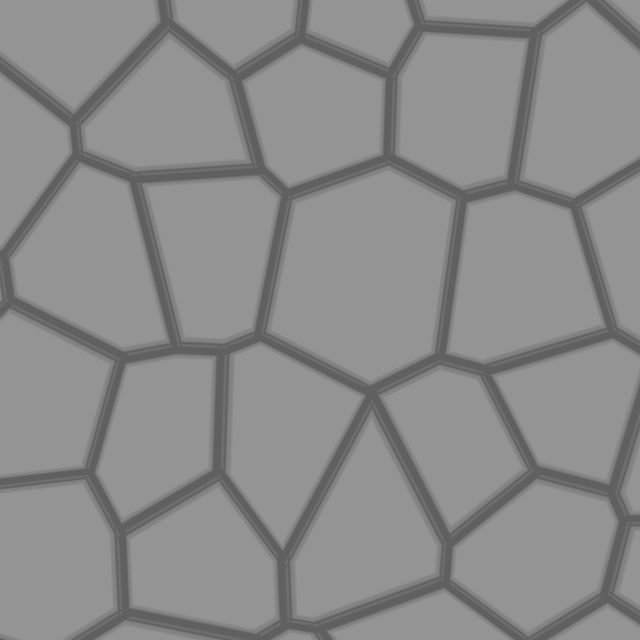
A Shadertoy shader for this pattern:

```glsl
vec2 hash22(vec2 p) {
    vec3 q = fract(p.xyx * vec3(0.1031, 0.1030, 0.0973));
    q += dot(q, q.yzx + 33.33);
    return fract((q.xx + q.yz) * q.zy);
}

// Jittered seed of a cell, with every other row shifted by half a cell
vec2 cellSeed(vec2 id) {
    float stagger = 0.5 * mod(id.y, 2.0);
    return id + vec2(stagger, 0.0) + 0.5 + 0.68 * (hash22(id + 57.0) - 0.5);
}

// Groove shade across an edge: pale rim, dark core, lighter streak off centre
float grooveShade(float across, float width) {
    float s = across / width;
    float rim = 1.0 - smoothstep(0.0125, 0.0180, abs(s));
    float core = 1.0 - smoothstep(0.0070, 0.0115, abs(s + 0.0008));
    float streak = 1.0 - smoothstep(0.0008, 0.0034, abs(s - 0.0034));
    float shade = mix(0.58, 0.51, rim);
    return mix(shade, 0.375 + 0.055 * streak, core);
}

void mainImage(out vec4 fragColor, in vec2 fragCoord) {
    const float cellCount = 4.4;
    vec2 p = fragCoord / min(iResolution.x, iResolution.y) * cellCount;

    // Nearest seed
    vec2 base = floor(p), nearId = base, nearSeed = base;
    float nearest = 1e5;
    for (int j = -2; j <= 2; j++)
    for (int i = -2; i <= 2; i++) {
        vec2 id = base + vec2(i, j);
        vec2 seed = cellSeed(id);
        float d = dot(seed - p, seed - p);
        if (d < nearest) {
            nearest = d;
            nearId = id;
            nearSeed = seed;
        }
    }

    // Darkest groove among the borders with neighbouring cells
    float shade = 0.58;
    for (int j = -2; j <= 2; j++)
    for (int i = -2; i <= 2; i++) {
        if (i == 0 && j == 0) continue;
        vec2 id = nearId + vec2(i, j);
        vec2 seed = cellSeed(id);
        float dist = dot(0.5 * (seed + nearSeed) - p, normalize(seed - nearSeed));
        float side = hash22(id).x < hash22(nearId).x ? -1.0 : 1.0;
        float width = 0.88 + 0.24 * hash22(id + nearId + 11.0).y;
        shade = min(shade, grooveShade(side * dist / cellCount, width));
    }

    fragColor = vec4(vec3(shade), 1.0);
}
```
